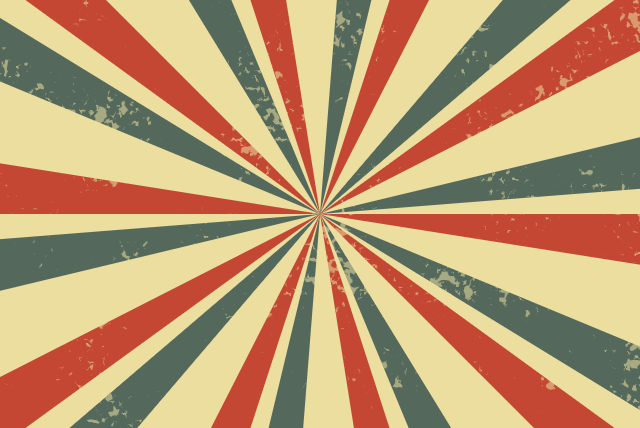
Reproduce this background procedurally as a WebGL 2 fragment shader.

```glsl
#version 300 es
precision highp float;

uniform vec2 u_resolution;
out vec4 fragColor;

const vec3 CREAM = vec3(0.92, 0.87, 0.62);
const vec3 GREEN = vec3(0.33, 0.41, 0.36);
const vec3 RED = vec3(0.77, 0.28, 0.20);

const float TAU = 6.2831853;
const float REPEATS = 10.0;        // green and red pairs around the circle
const float RAY_HALF_WIDTH = 0.125; // in fractions of one repeat
const float GREEN_CENTER = 0.25;
const float RED_CENTER = 0.875;

const float PATCH_SCALE = 5.5;     // size of the worn areas
const float PATCH_STRENGTH = 0.75;
const float CHIP_SCALE = 36.0;
const float CHIP_LEVEL = 0.55;
const float SPECK_SCALE = 75.0;
const float SPECK_LEVEL = 0.57;
const float WARP = 0.45;           // raggedness of the flecks
const float WEAR_OPACITY = 0.55;

vec2 gradientAt(vec2 cell) {
    uvec2 q = uvec2(ivec2(cell)) * uvec2(1597u, 3571u);
    uint h = (q.x ^ (q.y << 8)) * 74761u;
    h = (h ^ (h >> 15)) * 48271u;
    h ^= h >> 13;
    float angle = TAU * float(h & 1023u) / 1024.0;
    return vec2(cos(angle), sin(angle));
}

float gradientNoise(vec2 p) {
    vec2 cell = floor(p);
    vec2 f = p - cell;
    vec2 e = vec2(1.0, 0.0);
    vec2 blend = f * f * f * (f * (f * 6.0 - 15.0) + 10.0);
    float low = mix(dot(gradientAt(cell), f),
                    dot(gradientAt(cell + e), f - e), blend.x);
    float high = mix(dot(gradientAt(cell + e.yx), f - e.yx),
                     dot(gradientAt(cell + 1.0), f - 1.0), blend.x);
    return mix(low, high, blend.y);
}

// Coverage of the rays centred on one phase of the repeat
float rays(float phase, float center, float radius, float pixel) {
    float offset = abs(fract(phase - center + 0.5) - 0.5) - RAY_HALF_WIDTH;
    float edge = offset * radius * TAU / REPEATS;
    return clamp(0.5 - edge / pixel, 0.0, 1.0);
}

// Ragged flecks, denser where the surface is worn
float flecks(vec2 p, float scale, float level, float worn) {
    vec2 q = p * scale;
    vec2 warp = vec2(gradientNoise(q * 1.9 + 17.0), gradientNoise(q * 1.9 + 53.0));
    float field = gradientNoise(q + WARP * warp) + PATCH_STRENGTH * worn - level;
    return clamp(0.5 + field / max(fwidth(field), 0.001), 0.0, 1.0);
}

void main() {
    vec2 p = (gl_FragCoord.xy - 0.5 * u_resolution) / u_resolution.y;
    float pixel = 1.0 / u_resolution.y;
    float radius = length(p);
    float phase = atan(p.y, p.x) / TAU * REPEATS;

    // Sunburst
    vec3 color = CREAM;
    color = mix(color, GREEN, rays(phase, GREEN_CENTER, radius, pixel));
    color = mix(color, RED, rays(phase, RED_CENTER, radius, pixel));

    // Worn print, showing the cream beneath
    float worn = gradientNoise(p * PATCH_SCALE + 8.3);
    float wear = max(flecks(p, CHIP_SCALE, CHIP_LEVEL, worn),
                     flecks(p + 3.7, SPECK_SCALE, SPECK_LEVEL, worn));
    color = mix(color, CREAM, wear * WEAR_OPACITY);

    fragColor = vec4(color, 1.0);
}
```
